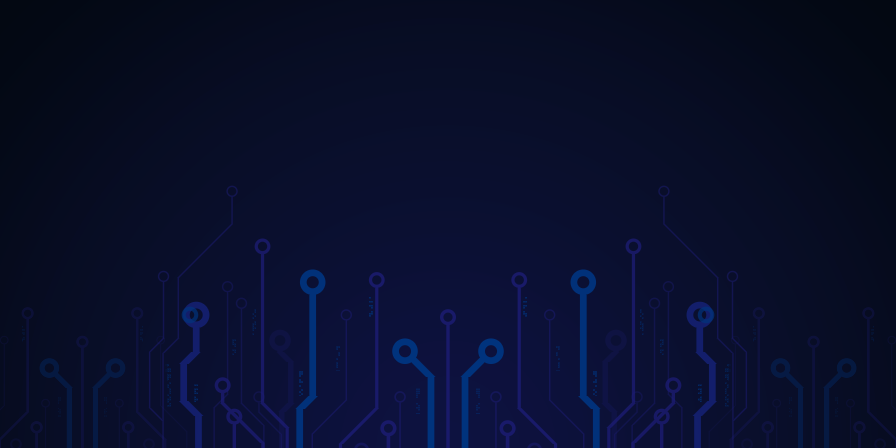
Reproduce this background procedurally as a WebGL 1 fragment shader.

```glsl
precision highp float;
uniform vec2 u_resolution;

const vec3 BLUE = vec3(0.0, 0.2, 0.49);
const vec3 INDIGO = vec3(0.11, 0.11, 0.46);

float hash(vec2 p) {
  return fract(sin(dot(p, vec2(127.1, 311.7))) * 43758.5453);
}

// Antialiased coverage; lengths are hundredths of the canvas height
float fill(float d) {
  return clamp(0.5 - d * u_resolution.y / 100.0, 0.0, 1.0);
}

// Sideways shift of a wire that turns 45 degrees below a given height
float bend(float y, vec2 turn) {
  return sign(turn.y) * clamp(turn.x - y, 0.0, abs(turn.y));
}

// Ring terminal with a wire running down; turns = height, shift, height, shift
float trace(vec2 p, vec2 c, float r, float w, vec4 turns) {
  float e = 0.05;
  float x = c.x + bend(p.y, turns.xy) + bend(p.y, turns.zw);
  float slope = (c.x + bend(p.y - e, turns.xy) + bend(p.y - e, turns.zw) - x) / e;
  float wire = abs(p.x - x) / sqrt(1.0 + slope * slope) - w;
  float radius = length(p - c);
  wire = max(wire, max(r - radius, p.y - c.y));
  return fill(min(wire, abs(radius - r) - w));
}

// Column of tiny square flecks hanging from its top centre
float flecks(vec2 p, vec2 top, float height) {
  vec2 g = vec2(p.x - top.x, top.y - p.y) / 0.45;
  vec2 cell = floor(g);
  vec2 q = abs(fract(g) - 0.5);
  float inside = step(abs(cell.x + 0.5), 1.0) * step(0.0, g.y) * step(g.y * 0.45, height);
  return inside * step(0.5, hash(cell + floor(top))) * fill((max(q.x, q.y) - 0.42) * 0.45);
}

// Symmetric group of wires around x = 0
void cluster(inout vec3 col, vec2 p, float strength) {
  p.x = abs(p.x);
  vec4 none = vec4(0.0);
  float thin = trace(p, vec2(10.7, 11.4), 1.1, 0.18, none);
  thin = max(thin, trace(p, vec2(22.7, 29.7), 1.1, 0.16, vec4(10.7, 7.6, 0.0, 0.0)));
  thin = max(thin, trace(p, vec2(19.3, -0.5), 1.4, 0.3, none));
  col = mix(col, INDIGO, thin * strength * 0.5);

  float wires = trace(p, vec2(0.0, 29.2), 1.4, 0.38, none);
  wires = max(wires, trace(p, vec2(15.9, 37.5), 1.4, 0.36, vec4(8.9, 8.1, 0.0, 0.0)));
  wires = max(wires, trace(p, vec2(13.3, 4.4), 1.4, 0.4, none));
  col = mix(col, INDIGO, wires * strength * 0.8);

  float thick = trace(p, vec2(9.6, 21.6), 2.1, 0.75, vec4(21.6, -5.8, 0.0, 0.0));
  col = mix(col, BLUE, thick * strength);

  float marks = flecks(p, vec2(6.7, 13.3), 5.8);
  marks = max(marks, flecks(p, vec2(24.5, 23.2), 6.0));
  marks = max(marks, 1.5 * flecks(p, vec2(17.2, 33.8), 5.0));
  col = mix(col, BLUE, marks * strength * 0.5);
}

void main() {
  vec2 p = (gl_FragCoord.xy - vec2(0.5 * u_resolution.x, 0.0)) * 100.0 / u_resolution.y;

  // Night sky glow rising from the bottom centre, with faint stepped arcs
  float d = length(p);
  d = mix(d, floor(d / 8.0) * 8.0 + 4.0, 0.3);
  vec3 col = mix(vec3(0.052, 0.07, 0.25), vec3(0.036, 0.057, 0.165), smoothstep(0.0, 85.0, d));
  col = mix(col, vec3(0.01, 0.03, 0.07), smoothstep(65.0, 145.0, d));

  // Outer and central groups share one layout
  p.x = abs(p.x);
  cluster(col, vec2(p.x - 81.6, p.y) * 1.3 - vec2(0.0, 1.6), 0.32);
  cluster(col, p, 1.0);

  // Hairline wires between the groups
  float thin = trace(p, vec2(48.2, 57.3), 1.1, 0.16, vec4(50.0, 12.0, 24.5, 3.4));
  thin = max(thin, trace(p, vec2(63.5, 38.3), 1.1, 0.16, vec4(24.5, 3.1, 9.0, -3.0)));
  thin = max(thin, 0.8 * trace(p, vec2(49.2, 36.0), 1.1, 0.16, vec4(12.0, 3.0, 0.0, 0.0)));
  thin = max(thin, 0.8 * trace(p, vec2(46.1, 32.3), 1.1, 0.16, vec4(10.0, -5.0, 0.0, 0.0)));
  thin = max(thin, 0.7 * trace(p, vec2(42.2, 11.4), 1.1, 0.16, vec4(8.0, -5.0, 0.0, 0.0)));
  col = mix(col, INDIGO, thin * 0.5);

  // Medium wires
  float wires = trace(p, vec2(41.4, 45.0), 1.4, 0.36, vec4(10.0, -5.5, 0.0, 0.0));
  wires = max(wires, trace(p, vec2(50.3, 14.0), 1.4, 0.38, vec4(10.0, -9.0, 0.0, 0.0)));
  wires = max(wires, trace(p, vec2(47.7, 7.0), 1.4, 0.38, vec4(0.0)));
  col = mix(col, INDIGO, wires * 0.75);

  // Heavy wires, from dim to bright
  float dim = trace(p, vec2(37.5, 24.0), 1.8, 0.6, vec4(21.5, -2.4, 10.0, 2.0));
  col = mix(col, INDIGO, dim * 0.22);
  float heavy = trace(p, vec2(56.2, 29.7), 2.2, 0.75, vec4(21.5, 2.8, 10.5, -3.3));
  col = mix(col, vec3(0.08, 0.13, 0.46), heavy * 0.85);
  float accent = fill(abs(length(p - vec2(57.6, 29.7)) - 1.4) - 0.45);
  col = mix(col, BLUE, accent * 0.7);
  float bright = trace(p, vec2(30.2, 37.0), 2.1, 0.75, vec4(11.5, 2.9, 0.0, 0.0));
  col = mix(col, BLUE, bright * 0.95);

  // Fleck columns beside the wires
  float marks = flecks(p, vec2(43.2, 31.0), 6.0);
  marks = max(marks, flecks(p, vec2(47.7, 24.7), 4.5));
  marks = max(marks, flecks(p, vec2(62.2, 18.7), 9.5));
  marks = max(marks, 1.5 * flecks(p, vec2(56.2, 14.2), 4.0));
  marks = max(marks, 1.5 * flecks(p, vec2(32.8, 17.2), 5.5));
  col = mix(col, BLUE, marks * 0.45);

  gl_FragColor = vec4(col, 1.0);
}
```
